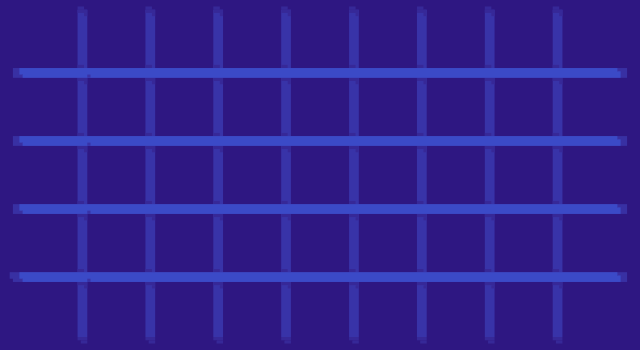
Reproduce this pattern procedurally as a WebGL 2 fragment shader.

```glsl
#version 300 es
precision highp float;
// Blocky lattice: eight dim upright bars under four bright level bars, with worn tips.
uniform vec2 u_resolution;
out vec4 fragColor;

const vec2 GRID = vec2(198.0, 108.0);     // canvas size in blocks
const float PITCH = 21.0;                 // spacing of the bars, in blocks
const float THICK = 3.0;                  // bar width, in blocks
const vec2 FIRST = vec2(24.0, 21.0);      // first upright and first level bar
const vec2 COUNT = vec2(8.0, 4.0);        // bars across and down

const vec3 GROUND = vec3(0.18, 0.09, 0.51);
const vec3 UPRIGHT = vec3(0.22, 0.20, 0.66);
const vec3 LEVEL = vec3(0.23, 0.29, 0.78);
const vec3 WORN = vec3(0.212, 0.158, 0.595);
const vec3 TIP = vec3(0.22, 0.19, 0.64);

// Smooth coverage of the rectangle from lo to hi; px is one pixel in blocks.
float box(vec2 p, vec2 lo, vec2 hi, vec2 px) {
    vec2 a = clamp((p - lo) / px + 0.5, 0.0, 1.0);
    vec2 b = clamp((hi - p) / px + 0.5, 0.0, 1.0);
    return a.x * a.y * b.x * b.y;
}

// Stepped wear where a stroke begins, with its first full row at y = 0.
float wornStart(vec2 p, vec2 px) {
    float row = box(p, vec2(0.0), vec2(THICK, 1.0), px);
    return max(row, box(p, vec2(2.0, 1.0), vec2(THICK, 2.0), px));
}

// Upright bar with ragged ends; p.x is measured from its left edge.
vec3 drawUpright(vec3 color, vec2 p, vec2 px) {
    color = mix(color, UPRIGHT, box(p, vec2(0.0, 3.0), vec2(THICK, 104.0), px));
    float wear = box(p, vec2(0.0, 2.0), vec2(2.0, 3.0), px);
    wear = max(wear, wornStart(p - vec2(0.0, 3.0), px));
    wear = max(wear, box(p, vec2(0.0, 104.0), vec2(THICK, 105.0), px));
    wear = max(wear, box(p, vec2(1.0, 105.0), vec2(THICK, 106.0), px));
    return mix(color, WORN, wear);
}

// Wear just above and below a crossing; q starts at the crossing corner.
vec3 drawCrossing(vec3 color, vec2 q, vec2 px) {
    float above = box(q, vec2(0.0, -1.0), vec2(2.0, 0.0), px);
    float below = wornStart(q - vec2(0.0, THICK), px);
    return mix(color, WORN, max(above, below));
}

// Level bar with dim tips; p.y is measured from its top edge.
vec3 drawLevel(vec3 color, vec2 p, float isLast, vec2 px) {
    float tips = box(p, vec2(4.0, 0.0), vec2(194.0, THICK), px);
    tips = max(tips, isLast * box(p, vec2(3.0, 0.0), vec2(5.0, 2.0), px));
    color = mix(color, TIP, tips);
    float core = box(p, vec2(6.0, 0.0), vec2(191.0, 2.0), px);
    core = max(core, box(p, vec2(7.0, 1.0), vec2(192.0, THICK), px));
    color = mix(color, LEVEL, core);
    // Small nick beside the first upright
    float nick = box(p, vec2(27.0, 2.0), vec2(28.0, THICK), px);
    return mix(color, UPRIGHT, nick);
}

void main() {
    // Block coordinates, counted from the top left
    vec2 uv = gl_FragCoord.xy / u_resolution;
    vec2 p = vec2(uv.x, 1.0 - uv.y) * GRID;
    vec2 px = GRID / u_resolution;

    // Repeat cell, with the bar in the middle of each cell
    vec2 margin = vec2(0.5 * (PITCH - THICK));
    vec2 shifted = p - FIRST + margin;
    vec2 id = floor(shifted / PITCH);
    vec2 q = mod(shifted, PITCH) - margin;
    vec2 inside = step(vec2(0.0), id) * step(id, COUNT - 1.0);

    vec3 color = GROUND;
    if (inside.x > 0.5) {
        color = drawUpright(color, vec2(q.x, p.y), px);
        if (inside.y > 0.5) color = drawCrossing(color, q, px);
    }
    if (inside.y > 0.5) {
        float isLast = step(COUNT.y - 1.5, id.y);
        color = drawLevel(color, vec2(p.x, q.y), isLast, px);
    }
    fragColor = vec4(color, 1.0);
}
```
